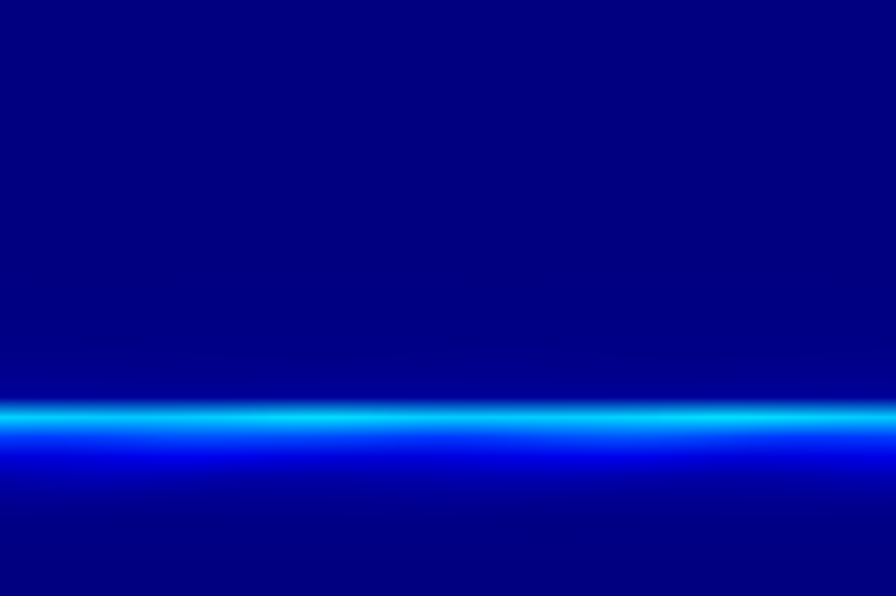
Write a Shadertoy shader that draws this background.

```glsl
// A glowing horizontal band on deep blue, like one hot layer in a heat map.
// Heat is evaluated on coarse rows, turned into colour, then blended between
// rows; slow waves and gradient noise vary the heat along each row.

const float TAU = 6.2831853;
const float ROW_COUNT = 30.0;
const float HOT_ROW = 9.0;
const float PEAK_HEAT = 0.335;

// Pseudo-random gradient direction for a lattice point
vec2 latticeGradient(vec2 cell) {
    float angle = TAU * fract(sin(dot(cell, vec2(127.1, 311.7))) * 43758.5);
    return vec2(cos(angle), sin(angle));
}

// Gradient noise, roughly -0.7 to 0.7
float gradientNoise(vec2 p) {
    vec2 cell = floor(p);
    vec2 f = fract(p);
    vec2 fade = f * f * f * (f * (f * 6.0 - 15.0) + 10.0);
    float a = dot(latticeGradient(cell), f);
    float b = dot(latticeGradient(cell + vec2(1, 0)), f - vec2(1, 0));
    float c = dot(latticeGradient(cell + vec2(0, 1)), f - vec2(0, 1));
    float d = dot(latticeGradient(cell + vec2(1, 1)), f - vec2(1, 1));
    return mix(mix(a, b, fade.x), mix(c, d, fade.x), fade.y);
}

// Cold end of a rainbow ramp: navy, blue, then cyan
vec3 heatColor(float heat) {
    float blue = min(0.505 + 4.0 * heat, 1.0);
    float green = clamp(4.0 * heat - 0.5, 0.0, 1.0);
    return vec3(0.0, green, blue);
}

// Heat of one row: a long tail below the hot row, a faint haze above it
float rowHeat(float row, float x) {
    float depth = HOT_ROW - row;
    float tail = PEAK_HEAT * exp(-0.5 * depth - 0.06 * depth * depth);
    float haze = 0.024 * exp(0.6 * (depth + 1.0));
    float heat = depth < -0.5 ? haze : tail;

    float roughness = 0.035 + 0.035 * min(abs(depth), 3.0);
    float wave = cos(TAU * (x - 0.34 + 0.07 * depth) / 0.45);
    float ripple = gradientNoise(vec2(x * 6.0, row * 1.37 + 0.5));
    return heat * (1.0 + roughness * (wave + 1.2 * ripple));
}

void mainImage(out vec4 fragColor, in vec2 fragCoord) {
    vec2 uv = fragCoord / iResolution.xy;

    // Blend the colours of the two nearest rows
    float level = uv.y * ROW_COUNT;
    float row = floor(level);
    vec3 lower = heatColor(rowHeat(row, uv.x));
    vec3 upper = heatColor(rowHeat(row + 1.0, uv.x));
    fragColor = vec4(mix(lower, upper, level - row), 1.0);
}
```
